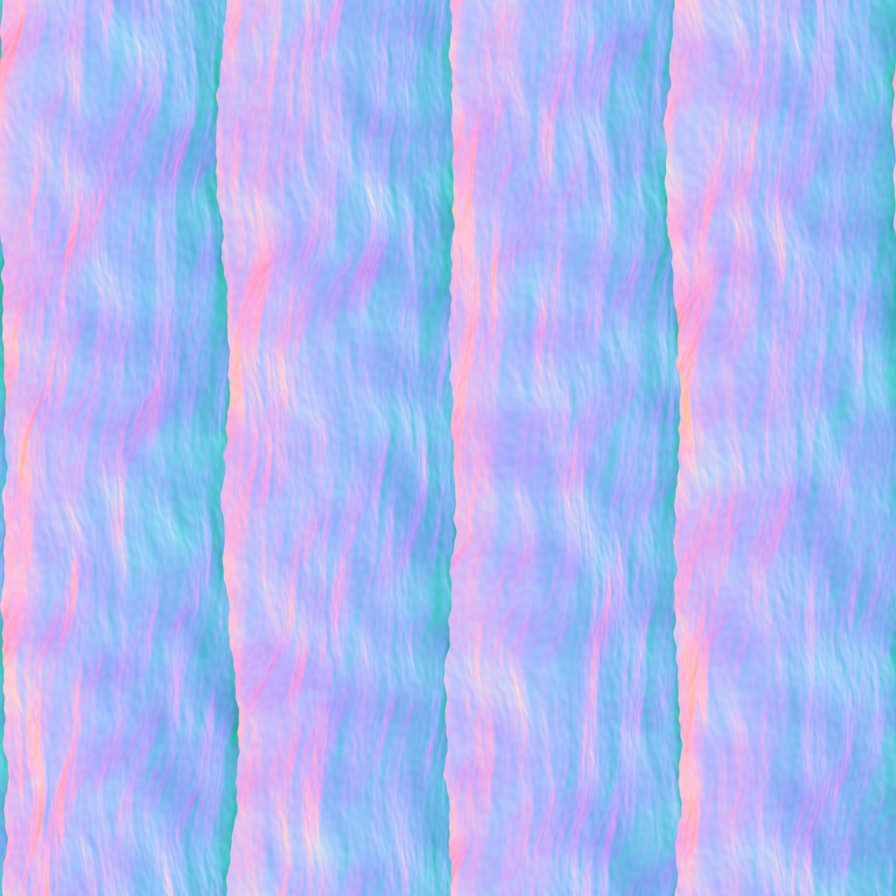
A Shadertoy shader for this texture map:

```glsl
// Tangent-space normal map of four upright bark-covered logs, tiling both ways.

const float LOGS = 4.0;             // logs across the canvas
const float SEAM_SHIFT = 0.003;     // offset of the first seam
const float SEAM_SWAY = 0.028;      // slow wander of a seam
const float SEAM_CHIP = 0.006;      // small nicks along a seam
const float ROUNDNESS = 0.19;       // tilt from the middle of a log to its side
const float EDGE_ROLL = 0.09;       // extra tilt close to the seams
const float GROOVE_WIDTH = 0.018;   // dark strip at the right side, in log widths
const float GROOVE_TILT = 0.10;
const float BEND = 0.012;           // sideways bending of the grain
const float OVERHANG = 0.16;        // makes one flank of each flake steeper
const float STEP = 0.0011;          // spacing of the slope samples
const vec3 FLAT_COLOR = vec3(0.69, 0.73, 0.99);
const float BLUE_FALLOFF = 1.25;    // loss of blue with steepness
const float TAU = 6.28319;

// Grain layers: cells across, cells up, slope strength, lean in cells.
const int LAYERS = 6;
const vec4 GRAIN[LAYERS] = vec4[LAYERS](
    vec4(7.0, 5.0, 0.045, 0.0),
    vec4(18.0, 12.0, 0.060, 1.0),
    vec4(30.0, 5.0, 0.075, 2.0),
    vec4(58.0, 12.0, 0.095, 4.0),
    vec4(112.0, 28.0, 0.070, 8.0),
    vec4(190.0, 80.0, 0.040, 10.0)
);

float hash(vec2 cell, float seed) {
    return fract(sin(dot(cell, vec2(127.1, 311.7)) + seed * 74.7) * 43758.5453);
}

float cornerRamp(vec2 cell, vec2 offset, vec2 period, float seed) {
    float angle = TAU * hash(mod(cell, period), seed);
    return dot(vec2(cos(angle), sin(angle)), offset);
}

// Gradient noise that repeats after a whole number of cells.
float noise(vec2 p, vec2 period, float seed) {
    vec2 cell = floor(p);
    vec2 f = p - cell;
    vec2 w = f * f * f * (f * (f * 6.0 - 15.0) + 10.0);
    vec2 e = vec2(1.0, 0.0);
    float low = mix(cornerRamp(cell, f, period, seed),
                    cornerRamp(cell + e.xy, f - e.xy, period, seed), w.x);
    float high = mix(cornerRamp(cell + e.yx, f - e.yx, period, seed),
                     cornerRamp(cell + e.xx, f - e.xx, period, seed), w.x);
    return mix(low, high, w.y);
}

// Horizontal position of the seam left of a log.
float seamX(float log_, float y) {
    float seed = mod(log_, LOGS) + 40.0;
    float sway = noise(vec2(0.5, y * 3.0), vec2(1.0, 3.0), seed);
    float chip = noise(vec2(0.5, y * 26.0), vec2(1.0, 26.0), seed + 9.0)
               + 0.5 * noise(vec2(0.5, y * 70.0), vec2(1.0, 70.0), seed + 17.0);
    return log_ / LOGS + SEAM_SHIFT + SEAM_SWAY * sway + SEAM_CHIP * chip;
}

// Bark relief: stretched noise layers, each pushed aside by the coarser ones.
float barkHeight(vec2 p, float seed) {
    p.x += BEND * noise(p * vec2(9.0, 6.0), vec2(9.0, 6.0), seed + 31.0);
    float height = 0.0;
    for (int i = 0; i < LAYERS; i++) {
        vec4 g = GRAIN[i];
        vec2 q = p * g.xy - vec2(g.w * p.y, 0.0);
        float n = noise(q, g.xy, seed + float(i) * 5.3);
        float crease = sqrt(n * n + 0.004);
        float relief = (i == 3 || i == 4) ? mix(n, crease, 0.45) : n;
        height += relief * g.z / g.x;
        p.x += OVERHANG * n / g.x;
    }
    return height;
}

// Encoded normal of one log at a canvas position.
vec3 logColor(vec2 p, float log_) {
    float seed = mod(log_, LOGS) * 13.0;
    float left = seamX(log_, p.y);
    float across = (p.x - left) / (seamX(log_ + 1.0, p.y) - left);

    float h = barkHeight(p, seed);
    vec2 slope = vec2(barkHeight(p + vec2(STEP, 0.0), seed),
                      barkHeight(p + vec2(0.0, STEP), seed)) - h;
    slope /= STEP;

    // Rounded body and the groove beside the next log
    float side = clamp(1.0 - 2.0 * across, -1.0, 1.0);
    slope.x += ROUNDNESS * side + EDGE_ROLL * pow(abs(side), 5.0) * sign(side);
    slope.x -= GROOVE_TILT * smoothstep(1.0 - GROOVE_WIDTH * 2.0, 1.0, across);

    float blue = FLAT_COLOR.b - BLUE_FALLOFF * dot(slope, slope);
    return clamp(vec3(FLAT_COLOR.rg + slope, blue), 0.0, 1.0);
}

void mainImage(out vec4 fragColor, in vec2 fragCoord) {
    vec2 uv = fragCoord / iResolution.xy;
    float pixel = 1.0 / iResolution.x;

    // Blend the two logs that meet at the nearest seam
    float nearest = floor(uv.x * LOGS + 0.5);
    float beyond = smoothstep(-pixel, pixel, uv.x - seamX(nearest, uv.y));
    vec3 color = mix(logColor(uv, nearest - 1.0), logColor(uv, nearest), beyond);
    fragColor = vec4(color, 1.0);
}
```
